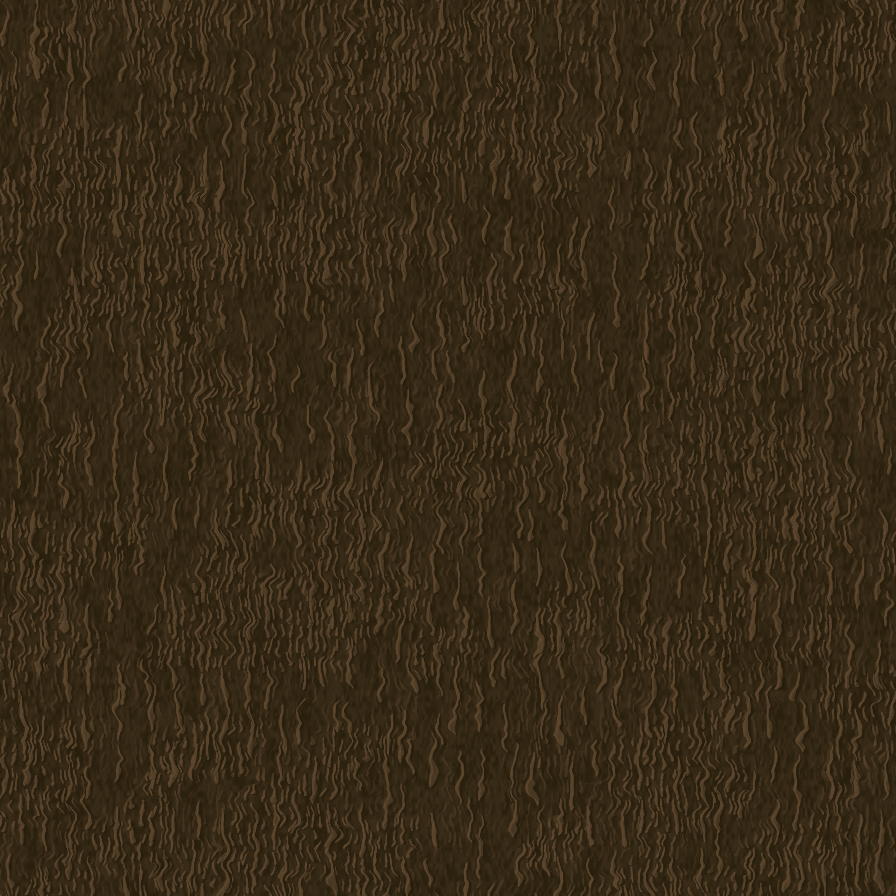
Write a Shadertoy shader that draws this texture.

```glsl
const vec3 GROOVE = vec3(0.165, 0.125, 0.052);
const vec3 BARK = vec3(0.212, 0.162, 0.088);
const vec3 FIBRE = vec3(0.265, 0.204, 0.122);
const vec3 RIDGE = vec3(0.350, 0.265, 0.170);

const vec2 RIDGE_GRID = vec2(34.0, 18.0);    // repeats across and down
const vec2 FLECK_GRID = vec2(110.0, 56.0);
const vec2 PLATE_GRID = vec2(68.0, 27.0);
const vec2 CLUSTER_GRID = vec2(17.0, 18.0);
const vec2 GRAIN_GRID = vec2(330.0, 150.0);
const float RIDGE_HALF_WIDTH = 0.0018;
const float FLECK_HALF_WIDTH = 0.0013;
const float WARP = 0.011;
const float CLUSTER_SLANT = 0.5;
const vec2 LIGHT_STEP = vec2(-0.0024, 0.0012);

float hash(vec2 p) {
    vec3 q = fract(p.xyx * 0.1031);
    q += dot(q, q.yzx + 33.33);
    return fract((q.x + q.y) * q.z);
}

float noise(vec2 p) {
    vec2 i = floor(p), f = fract(p);
    f = f * f * (3.0 - 2.0 * f);
    return mix(mix(hash(i), hash(i + vec2(1, 0)), f.x),
               mix(hash(i + vec2(0, 1)), hash(i + vec2(1, 1)), f.x), f.y);
}

// Upright strokes, one per jittered cell, swelling towards the foot
float strokes(vec2 uv, vec2 grid, float halfWidth, float seed, float aa) {
    vec2 cell = floor(uv * grid);
    float uneven = mix(0.45, 1.5, noise(uv * grid * vec2(2.0, 5.0) + seed));
    float cover = 0.0;
    for (int j = -1; j <= 1; j++) {
        for (int i = -1; i <= 1; i++) {
            vec2 id = cell + vec2(i, j);
            vec2 key = id + seed;
            vec2 jitter = vec2(hash(key), hash(key + 57.0)) - 0.5;
            vec2 d = uv - (id + 0.5 + 0.7 * jitter) / grid;
            float along = d.y * grid.y / mix(0.3, 0.62, hash(key + 113.0));
            float taper = sqrt(max(1.0 - along * along, 0.0));
            float foot = 1.0 + 0.7 * smoothstep(0.1, -0.7, along);
            float width = halfWidth * uneven * taper * foot;
            float stroke = clamp((width - abs(d.x)) / aa + 0.5, 0.0, 1.0);
            cover = max(cover, stroke * smoothstep(1.0, 0.85, abs(along)));
        }
    }
    return cover;
}

// Relief of the bark: long ridges, clustered flecks and low plates
float relief(vec2 uv, float aa) {
    vec2 bent = uv;
    bent.x += WARP * (noise(uv * vec2(36.0, 58.0)) - 0.5);
    bent.x += 0.4 * WARP * (noise(uv * vec2(80.0, 150.0) + 9.0) - 0.5);
    vec2 slanted = vec2(uv.x - CLUSTER_SLANT * uv.y, uv.y);
    float cluster = smoothstep(0.35, 0.68, noise(slanted * CLUSTER_GRID + 31.0));
    float ridges = strokes(bent, RIDGE_GRID, RIDGE_HALF_WIDTH, 3.0, aa);
    float flecks = strokes(bent, FLECK_GRID, FLECK_HALF_WIDTH, 71.0, aa);
    float plates = smoothstep(0.58, 0.68, noise(bent * PLATE_GRID + 17.0));
    return max(ridges, flecks * mix(0.22, 0.8, cluster)) + 0.3 * plates;
}

void mainImage(out vec4 fragColor, in vec2 fragCoord) {
    vec2 uv = fragCoord / iResolution.xy;
    float aa = 1.0 / min(iResolution.x, iResolution.y);

    // Side light from the difference of two relief samples
    float height = relief(uv, aa);
    float slope = height - relief(uv + LIGHT_STEP, aa);
    float lit = clamp(0.5 * height + 0.5 * slope, 0.0, 1.0);
    float shade = clamp(-slope, 0.0, 1.0);

    // Fine fibres in the ground
    float grain = noise(uv * GRAIN_GRID);
    float broad = noise(uv * vec2(90.0, 30.0) + 43.0);
    vec3 color = mix(GROOVE, BARK, smoothstep(0.1, 0.75, 0.6 * grain + 0.4 * broad));

    // Raised parts and their shadows
    color = mix(color, FIBRE, smoothstep(0.08, 0.38, lit));
    color = mix(color, RIDGE, smoothstep(0.36, 0.85, lit));
    color = mix(color, GROOVE * 0.9, 0.75 * shade);
    color *= 0.95 + 0.1 * grain;
    fragColor = vec4(color, 1.0);
}
```
